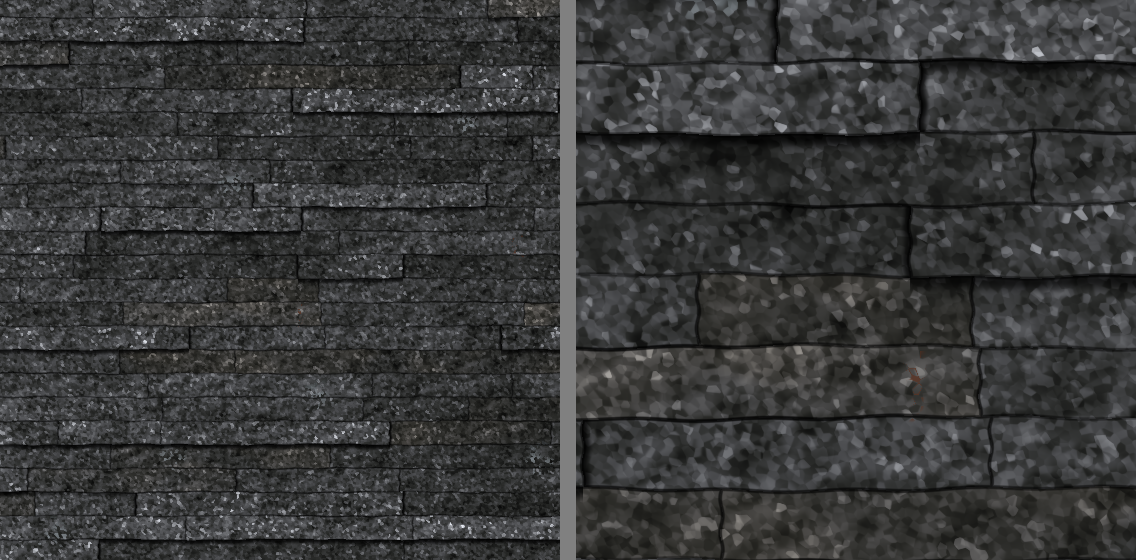
Left, the full canvas; right, a detail of the centre.
Give the GLSL for this texture, as a WebGL 1 fragment shader.

```glsl
precision highp float;
// Dark split-face stone cladding: thin courses of long rough slabs with glittering grain.

uniform vec2 u_resolution;

const float ROWS = 23.6;           // courses up the canvas
const float ROW_SHIFT = 0.14;      // part of a course cut off at the bottom
const float SLABS = 2.7;           // mean slabs per course
const float JOINT_JITTER = 0.7;    // spread of joint positions, in slabs
const float GAP = 0.0011;          // half width of a joint
const float SHADOW_DROP = 0.011;   // reach of the shadow under a proud slab
const float SHADOW_SIDE = 0.006;   // reach of the shadow beside it
const float GRAIN_SCALE = 210.0;
const float CLEFT_SCALE = 75.0;
const float GLINT = 0.34;
const vec3 DARK_TINT = vec3(0.97, 1.0, 0.96);
const vec3 LIGHT_TINT = vec3(0.98, 0.995, 1.03);
const vec3 WARM_TINT = vec3(1.05, 1.0, 0.92);
const vec3 PALE_VEIN = vec3(0.46, 0.49, 0.51);
const vec3 RUST = vec3(0.36, 0.19, 0.12);

float hash(vec2 p) {
  vec3 q = fract(p.xyx * vec3(0.1031, 0.1030, 0.0973));
  q += dot(q, q.yzx + 33.33);
  return fract((q.x + q.y) * q.z);
}

// Cellular noise: random cell values blended by distance; higher sharpness gives facets.
float cells(vec2 p, float sharpness) {
  vec2 base = floor(p);
  float total = 0.0;
  float weights = 0.0;
  for (int j = -1; j <= 1; j++) {
    for (int i = -1; i <= 1; i++) {
      vec2 id = base + vec2(float(i), float(j));
      vec2 d = id + vec2(hash(id + 17.3), hash(id + 71.9)) - p;
      float w = exp(-sharpness * dot(d, d)) + 1e-6;
      total += w * hash(id);
      weights += w;
    }
  }
  return total / weights;
}

float jointAt(float i, float row) {
  return i + JOINT_JITTER * (hash(vec2(i, row) + 5.7) - 0.5);
}

float slabCoord(float x, float row) {
  return x * SLABS + 9.0 * hash(vec2(row, 41.0));
}

float slabIndex(float u, float row) {
  float i = floor(u);
  if (u < jointAt(i, row)) return i - 1.0;
  if (u >= jointAt(i + 1.0, row)) return i + 1.0;
  return i;
}

// How far a slab stands out of the wall: mostly flush, a few proud.
float relief(float i, float row) {
  float h = hash(vec2(i, row) + 23.1);
  return 0.25 * h + 0.75 * smoothstep(0.72, 0.95, h);
}

float shade(float rise, float dist, float reach) {
  float lift = max(rise, 0.0);
  return 0.75 * smoothstep(0.05, 0.6, lift) * (1.0 - smoothstep(0.2, 1.0, dist / reach));
}

void main() {
  vec2 p = gl_FragCoord.xy / u_resolution.y;
  float px = 1.0 / u_resolution.y;

  // Courses and slabs, with slightly uneven edges
  float wobble = 0.025 * sin(p.x * 19.0 + p.y * 31.0) + 0.018 * sin(p.x * 83.0 - p.y * 47.0);
  float v = p.y * ROWS + ROW_SHIFT + wobble;
  float row = floor(v);
  float below = (v - row) / ROWS;
  float above = 1.0 / ROWS - below;
  float u = slabCoord(p.x + 0.0008 * sin(p.y * 310.0), row);
  float slab = slabIndex(u, row);
  float toLeft = (u - jointAt(slab, row)) / SLABS;
  float toRight = (jointAt(slab + 1.0, row) - u) / SLABS;
  vec2 id = vec2(slab, row);
  float height = relief(slab, row);

  // Rough cleft face, lit from the upper left
  vec2 q = p + vec2(hash(id + 3.1), hash(id + 8.6)) * 5.0;
  vec2 cleftPos = q * CLEFT_SCALE * vec2(0.8, 1.15);
  float cleft = cells(cleftPos + vec2(0.25, -0.35), 6.0) - cells(cleftPos + vec2(-0.25, 0.35), 6.0);
  float mottle = cells(q * vec2(16.0, 24.0), 5.0);
  vec2 grainPos = vec2(q.x + 0.35 * q.y, q.y - 0.2 * q.x) * GRAIN_SCALE;
  float grain = cells(grainPos, 11.0);
  float glint = pow(cells(grainPos * 0.83 + 40.0, 16.0), 7.0);

  // Tone: slab shade, height, mottling, grain and glitter
  float tone = mix(0.155, 0.225, hash(id + 12.4)) + 0.05 * height;
  tone *= 1.08 - 0.16 * p.x;
  tone *= 0.45 + 0.75 * grain + 0.42 * mottle - 0.5 * cleft;
  tone += GLINT * glint * (0.45 + 0.9 * mottle) * (0.6 + 0.7 * height);
  vec3 color = tone * mix(DARK_TINT, LIGHT_TINT, smoothstep(0.12, 0.3, tone));
  color *= mix(vec3(1.0), WARM_TINT, step(0.82, hash(id + 31.7)) * mottle);

  // Rare pale veins and rust flecks
  vec2 patchPos = p * 8.0 + 0.35 * (vec2(mottle, grain) - 0.5);
  vec2 patchId = floor(patchPos);
  vec2 center = 0.3 + 0.4 * vec2(hash(patchId + 2.2), hash(patchId + 6.4));
  vec2 d = (fract(patchPos) - center) * vec2(1.0, 1.5);
  float chance = hash(patchId + 55.5);
  float vein = step(0.91, chance) * (1.0 - smoothstep(0.04, 0.2, length(d) + 0.12 * (0.5 - cleft - grain)));
  float fleck = step(chance, 0.04) * (1.0 - smoothstep(0.02, 0.06, length(d)));
  color = mix(color, PALE_VEIN * (0.55 + 0.75 * grain), 0.6 * vein);
  color = mix(color, RUST, 0.7 * fleck);

  // Shadows cast by neighbours that stand further out
  float upper = relief(slabIndex(slabCoord(p.x, row + 1.0), row + 1.0), row + 1.0);
  float shadow = shade(upper - height, above, SHADOW_DROP);
  shadow = max(shadow, shade(relief(slab - 1.0, row) - height, toLeft, SHADOW_SIDE));
  shadow = max(shadow, shade(relief(slab + 1.0, row) - height, toRight, SHADOW_SIDE));
  color *= 1.0 - shadow;

  // Thin dark joints, some nearly closed
  float bed = 1.0 - smoothstep(GAP - px, GAP + px, min(below, above));
  float butt = 1.0 - smoothstep(GAP - px, GAP + px, min(toLeft, toRight));
  float closed = 0.4 + 0.6 * cells(vec2(p.x * 9.0, floor(v + 0.5) * 3.7), 5.0);
  color *= 1.0 - 0.85 * max(bed * closed, 0.75 * butt);

  gl_FragColor = vec4(color, 1.0);
}
```
